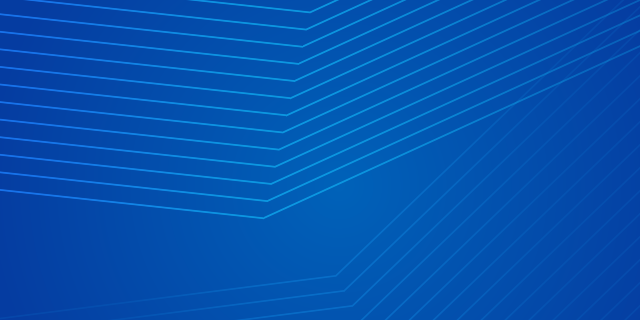
This background is drawn by a WebGL 1 fragment shader. Its source:

```glsl
precision highp float;
// Blue radial glow crossed by two families of thin, parallel bent lines.

uniform vec2 u_resolution;

// Coverage of evenly repeated lines that bend along a spine.
// The spine starts at apex and moves by stride per line; slopes = left, right arm.
float bentLines(vec2 p, vec2 apex, vec2 stride, vec2 slopes, float last, float halfWidth) {
    vec2 q = p - apex;
    float slope = q.x < q.y * stride.x / stride.y ? slopes.x : slopes.y;
    float spacing = stride.y - slope * stride.x;
    float index = (q.y - slope * q.x) / spacing;
    float nearest = clamp(floor(index + 0.5), 0.0, last);
    float dist = abs((index - nearest) * spacing) / sqrt(1.0 + slope * slope);
    float blur = 0.6 / u_resolution.y;
    return 1.0 - smoothstep(halfWidth - blur, halfWidth + blur, dist);
}

void main() {
    // Canvas spans 2 units across and 1 unit up
    vec2 p = gl_FragCoord.xy / u_resolution * vec2(2.0, 1.0);

    // Background glow, darkening towards the sides
    float falloff = clamp(length(p - vec2(1.06, 0.42)) / 1.1, 0.0, 1.0);
    vec3 color = mix(vec3(0.0, 0.385, 0.725), vec3(0.02, 0.235, 0.63), falloff);

    // Faint lower family, fading away from its bends
    float lower = bentLines(p, vec2(1.0495, 0.138), vec2(0.026, -0.0469),
                            vec2(0.127, 0.96), 16.0, 0.0026);
    float lowerFade = mix(0.55, 0.16, smoothstep(0.05, 0.75, abs(p.x - 1.06)));
    color = mix(color, vec3(0.05, 0.5, 0.85), lower * lowerFade);

    // Bright upper family: blue on the left, cyan at the bends, dim on the right
    float upper = bentLines(p, vec2(0.823, 0.318), vec2(0.01215, 0.0536),
                            vec2(-0.1076, 0.457), 12.0, 0.0028);
    vec3 upperColor = mix(vec3(0.1, 0.47, 0.95), vec3(0.05, 0.62, 0.9),
                          smoothstep(0.0, 0.85, p.x));
    float upperFade = mix(0.9, 0.35, smoothstep(0.9, 2.0, p.x));
    color = mix(color, upperColor, upper * upperFade);

    gl_FragColor = vec4(color, 1.0);
}
```
